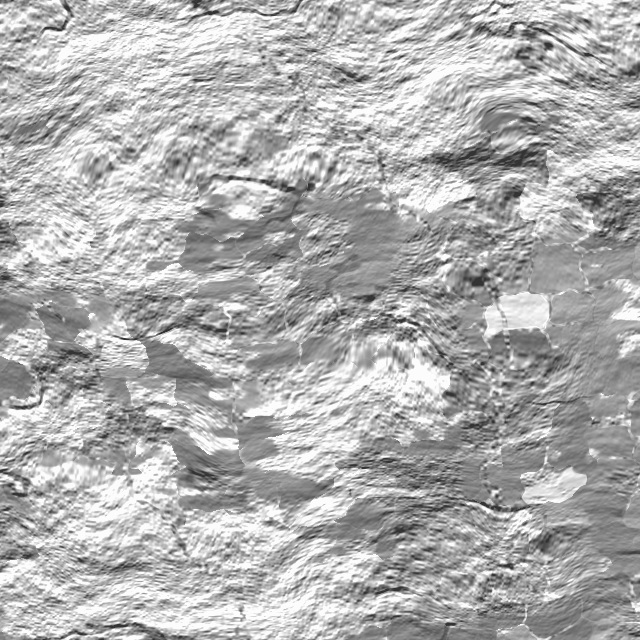
Write a WebGL 1 fragment shader that draws this texture.

```glsl
precision highp float;
uniform vec2 u_resolution;

const float HILL_TONE = 0.775;
const float FIELD_TONE = 0.555;
const float RELIEF_GAIN = 0.98;
const float FIELD_ROUGHNESS = 0.22;
const float PARCEL_CONTRAST = 0.15;
const float FURROW_CONTRAST = 0.20;
const float CREASE_DEPTH = 0.50;
const float RIM_LIGHT = 0.22;
const float STREAM_WIDTH = 0.010;
const vec2 RELIEF_SCALE = vec2(5.5, 10.0);
const vec2 RELIEF_GROWTH = vec2(2.12, 1.93);
const vec2 PARCEL_SCALE = vec2(13.0, 19.0);
const vec2 LIGHT_STEP = vec2(-0.12, 0.45);
const vec2 RIM_STEP = vec2(0.0, 0.006);

float hash(vec2 p) {
  return fract(sin(dot(p, vec2(127.1, 311.7))) * 43758.55);
}

float noise(vec2 p) {
  vec2 cell = floor(p);
  vec2 f = fract(p);
  f = f * f * (3.0 - 2.0 * f);
  float low = mix(hash(cell), hash(cell + vec2(1.0, 0.0)), f.x);
  float high = mix(hash(cell + vec2(0.0, 1.0)), hash(cell + 1.0), f.x);
  return mix(low, high, f.y);
}

// Angular cellular noise: distance to the border, random value of the cell
vec2 parcels(vec2 p) {
  vec2 cell = floor(p);
  float nearest = 9.0;
  float second = 9.0;
  float id = 0.0;
  for (int y = -1; y <= 1; y++) {
    for (int x = -1; x <= 1; x++) {
      vec2 c = cell + vec2(float(x), float(y));
      vec2 site = c + 0.1 + 0.8 * vec2(hash(c), hash(c + 41.3));
      vec2 d = abs(p - site);
      float dist = max(d.x, d.y) + 0.2 * min(d.x, d.y);
      if (dist < nearest) {
        second = nearest;
        nearest = dist;
        id = hash(c + 17.7);
      } else {
        second = min(second, dist);
      }
    }
  }
  return vec2(second - nearest, id);
}

// Irregular bending of the strata
vec2 bend(vec2 p) {
  vec2 q = vec2(p.x, p.y - 0.05 * p.x);
  q.y += 0.07 * (noise(p * vec2(5.0, 6.0)) - 0.5) + 0.025 * (noise(p * vec2(14.0, 17.0)) - 0.5);
  q.x += 0.05 * (noise(p * 7.0 + 50.0) - 0.5);
  return q;
}

// Sum of embossed octaves, lit from below, rounder as they get finer
float relief(vec2 p) {
  vec2 q = p * RELIEF_SCALE;
  float sum = 0.0;
  float weight = 0.22;
  for (int i = 0; i < 6; i++) {
    sum += weight * (noise(q + LIGHT_STEP) - noise(q));
    q = q * RELIEF_GROWTH + vec2(13.7, 7.9);
    weight = min(weight + 0.09, 0.54);
  }
  return sum;
}

// Thin dark contour lines that break off along their length
float creases(vec2 q) {
  float level = noise(q * vec2(5.0, 13.0) + 3.1) + 0.10 * noise(q * vec2(50.0, 70.0));
  float line = 1.0 - smoothstep(0.008, 0.036, abs(level - 0.55));
  return line * smoothstep(0.50, 0.58, noise(q * vec2(8.0, 13.0) + 21.0));
}

// Narrow strip along a winding course
float stream(vec2 p, float start, float slope) {
  float course = start + slope * (0.5 - p.y);
  course += 0.018 * sin(17.0 * p.y + 9.0 * start) + 0.008 * sin(43.0 * p.y);
  course += 0.05 * (noise(p * 17.0) - 0.5) + 0.014 * (noise(p * 60.0) - 0.5);
  return 1.0 - smoothstep(0.4, 1.0, abs(p.x - course) / STREAM_WIDTH);
}

// Positive on open hills, negative on farmland
float hilliness(vec2 p, float id) {
  vec2 knoll = p - vec2(0.2, 0.04);
  float h = -0.09 + 0.66 * smoothstep(0.52, 0.88, p.y);
  h -= 0.35 * smoothstep(0.60, 0.76, p.x) * (1.0 - smoothstep(0.64, 0.78, p.y));
  h -= 0.12 * (1.0 - smoothstep(0.15, 0.38, p.x));
  h += 0.65 * exp(-dot(knoll, knoll * vec2(9.0, 55.0)));
  h += 0.7 * (noise(p * 4.5 + 5.3) - 0.5) + 0.6 * (noise(p * vec2(10.0, 17.0)) - 0.5);
  return h + 0.40 * (id - 0.5) + 0.45 * (noise(p * vec2(38.0, 65.0)) - 0.5);
}

void main() {
  vec2 p = gl_FragCoord.xy / u_resolution;
  vec2 q = bend(p);
  vec2 ragged = 0.012 * vec2(noise(p * 55.0), noise(p * 55.0 + 8.0));
  vec2 parcel = parcels((mix(p, q, 0.5) + ragged) * PARCEL_SCALE);
  float hill = smoothstep(-0.07, 0.07, hilliness(p, parcel.y));
  float shade = relief(q);

  // Farmland: flat parcels, furrows, and a few bare pale plots
  float inside = smoothstep(0.0, 0.06, parcel.x);
  float furrows = noise(q * vec2(12.0, 150.0)) - 0.5 + 0.6 * (noise(q * vec2(7.0, 55.0)) - 0.5);
  float field = FIELD_TONE + PARCEL_CONTRAST * (parcel.y - 0.5) * inside;
  field += FURROW_CONTRAST * furrows * (0.3 + 0.7 * fract(parcel.y * 7.0));
  field += 0.25 * smoothstep(0.96, 0.97, parcel.y) * inside;
  float rough = smoothstep(0.48, 0.66, noise(p * vec2(9.0, 12.0) + 9.0));
  field += (FIELD_ROUGHNESS + 0.65 * rough) * shade + 0.03 * rough;

  // Hills: broad tone changes under strong relief
  float open = HILL_TONE + 0.26 * (noise(q * vec2(6.0, 11.0) + 31.0) - 0.5);
  open += RELIEF_GAIN * shade;
  float tone = mix(field, open, hill);

  // Speckled hedges and stream banks
  float speck = noise(p * vec2(170.0, 190.0)) - 0.5;
  float hedge = (1.0 - smoothstep(0.03, 0.10, parcel.x)) * (1.0 - 0.8 * hill);
  tone += hedge * smoothstep(0.48, 0.60, noise(p * 14.0)) * (0.10 + 0.60 * speck);
  float bank = stream(p, 0.10, 0.55);
  bank = max(bank, stream(p, 0.77, 0.10) * (1.0 - smoothstep(0.60, 0.70, p.y)));
  bank = max(bank, stream(p, 0.80, 0.95) * smoothstep(0.58, 0.66, p.y));
  bank *= smoothstep(0.30, 0.45, noise(p * 26.0 + 4.0));
  tone = mix(tone, 0.63 + 0.9 * speck + 0.5 * shade, 0.8 * bank);

  // Dark creases with a lit rim beneath
  float cover = 0.35 + 0.65 * hill;
  tone += RIM_LIGHT * cover * creases(q + RIM_STEP);
  tone -= CREASE_DEPTH * cover * creases(q);
  gl_FragColor = vec4(vec3(clamp(tone, 0.20, 0.99)), 1.0);
}
```
